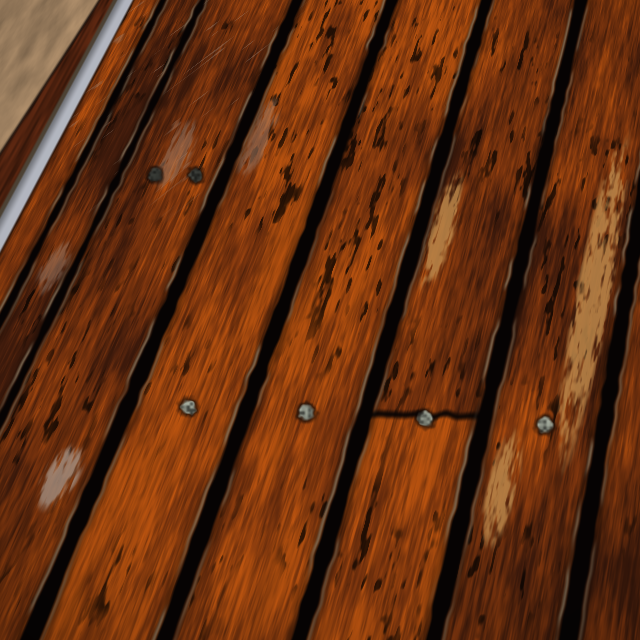
Write a Shadertoy shader that draws this texture.

```glsl
// Weathered, oiled deck boards in perspective, with black gaps, screws, a butt joint and a metal strip.

// Perspective: board pitch and first full gap at the top, and their change downward
const float PITCH_TOP = 0.1478, PITCH_GROWTH = 0.0625;
const float GAP_X_TOP = 0.317, GAP_X_SHIFT = 0.481, DEPTH = 2.88;

// Layout, in board widths
const float NARROW_GAP = 0.58, STRIP_LEFT = 0.05, STRIP_RIGHT = 0.26;
const float GAP_HALF = 0.062, THIN_GAP_HALF = 0.032;
const float JOINT_BOARD = 4.0, JOINT_V = 4.2, SCREW_RADIUS = 0.068;

const vec3 WOOD_DARK = vec3(0.25, 0.105, 0.045);
const vec3 WOOD_MID = vec3(0.45, 0.19, 0.05);
const vec3 WOOD_BRIGHT = vec3(0.65, 0.29, 0.055);
const vec3 BLACK = vec3(0.025, 0.012, 0.012);
const vec3 RIM = vec3(0.50, 0.43, 0.34);
const vec3 BARE_WOOD = vec3(0.74, 0.53, 0.29);
const vec3 CHALK = vec3(0.64, 0.55, 0.49);
const vec3 METAL = vec3(0.56, 0.57, 0.60);
const vec3 SCREW = vec3(0.47, 0.49, 0.45);
const vec3 FLOOR = vec3(0.64, 0.52, 0.39);

// Brightness of each board, left to right
const float TONE[8] = float[8](0.52, 0.16, 0.38, 0.70, 0.62, 0.36, 0.36, 0.28);

// Worn patches: centre and radii in board space; the first three are bare wood
const vec4 WEAR[7] = vec4[7](
  vec4(4.21, 2.57, 0.15, 0.65), vec4(5.71, 3.10, 0.19, 1.75), vec4(5.27, 4.75, 0.15, 0.50),
  vec4(1.70, 4.67, 0.18, 0.28), vec4(1.46, 1.80, 0.17, 0.42), vec4(2.18, 1.62, 0.16, 0.50),
  vec4(0.82, 2.92, 0.14, 0.30));

float hash(vec2 p) {
  vec3 q = fract(p.xyx * 0.1031);
  q += dot(q, q.yzx + 33.33);
  return fract((q.x + q.y) * q.z);
}

float noise(vec2 p) {
  vec2 i = floor(p), f = fract(p);
  f = f * f * (3.0 - 2.0 * f);
  return mix(mix(hash(i), hash(i + vec2(1, 0)), f.x),
             mix(hash(i + vec2(0, 1)), hash(i + vec2(1, 1)), f.x), f.y);
}

float fbm(vec2 p) {
  float sum = 0.0, amp = 0.533;
  for (int i = 0; i < 4; i++) {
    sum += amp * noise(p);
    p = p * 2.03 + 7.1;
    amp *= 0.5;
  }
  return sum;
}

// Soft coverage: 1 where d is below zero
float fill(float d, float blur) { return 1.0 - smoothstep(-blur, blur, d); }

// Board space (across, along) to canvas
vec2 toCanvas(vec2 b) {
  float pitch = 1.0 / (1.0 / PITCH_TOP - b.y / DEPTH);
  float down = (pitch - PITCH_TOP) / PITCH_GROWTH;
  return vec2(GAP_X_TOP - GAP_X_SHIFT * down + (b.x - 1.0) * pitch, 1.0 - down);
}

vec3 boardColor(vec2 b, float id) {
  vec2 g = b + vec2(0.0, id * 17.3 + 30.0);
  float joined = id == JOINT_BOARD ? smoothstep(-0.02, 0.02, b.y - JOINT_V) : 0.0;
  float tone = TONE[int(clamp(id + 1.0, 0.0, 7.0))] + 0.42 * joined;
  tone += 1.1 * (fbm(g * vec2(2.4, 1.1)) - 0.5);
  // Fine grain and streaks
  float grain = noise(g * vec2(48, 3.5)) + 0.7 * noise(g * vec2(95, 11)) - 0.85;
  tone += 0.3 * grain + 0.35 * (noise(g * vec2(13, 1.4)) - 0.5);
  vec3 col = mix(WOOD_DARK, WOOD_MID, smoothstep(-0.1, 0.5, tone));
  col = mix(col, WOOD_BRIGHT, smoothstep(0.4, 1.0, tone)) * (1.0 + 0.2 * grain);
  // Dark pores, in clusters
  float pores = noise(g * vec2(19, 5)) + 0.4 * noise(g * vec2(50, 14));
  pores = smoothstep(0.93, 1.13, pores) * smoothstep(0.38, 0.62, fbm(g * vec2(2, 1.3) + 9.0));
  col *= 1.0 - 0.7 * pores;
  // Worn patches broken up by streaks
  float streak = 0.6 * noise(g * vec2(30, 6)) + 0.4 * noise(g * vec2(62, 17));
  for (int i = 0; i < 7; i++) {
    float inside = 1.0 - length((b - WEAR[i].xy) / WEAR[i].zw);
    float amount = smoothstep(0.42, 0.85, streak + 0.55 * inside) * smoothstep(0.0, 0.35, inside);
    col = mix(col, i < 3 ? BARE_WOOD : CHALK, amount * (i < 4 ? 0.85 : 0.42));
  }
  // Pale slanted scratches at the upper left
  float scratch = noise(vec2(b.x * 30.0 + b.y * 22.0, b.x * 3.0 - b.y * 2.0));
  scratch = smoothstep(0.86, 0.97, scratch) * fill(b.x - 2.0, 0.3) * fill(b.y - 2.2, 0.5);
  return mix(col, CHALK, 0.35 * scratch);
}

void mainImage(out vec4 fragColor, in vec2 fragCoord) {
  vec2 p = fragCoord / iResolution.xy;
  float down = 1.0 - p.y, pitch = PITCH_TOP + PITCH_GROWTH * down;
  float x = 1.0 + (p.x - GAP_X_TOP + GAP_X_SHIFT * down) / pitch;
  vec2 b = vec2(x, DEPTH * (1.0 / PITCH_TOP - 1.0 / pitch));
  float blur = 1.0 / (iResolution.x * pitch) + 0.006;
  vec3 col = boardColor(b, x < NARROW_GAP ? -1.0 : floor(x));

  // Butt joint
  float joint = abs(b.y - JOINT_V + 0.06 * (noise(b * vec2(9, 1)) - 0.5));
  col = mix(col, BLACK, float(floor(x) == JOINT_BOARD) * fill(joint - 0.025, 0.025) * 0.9);

  // Screws: one row, then a darker pair
  for (int i = 0; i < 6; i++) {
    float k = float(i);
    vec2 centre = i < 4 ? vec2(2.51 + k, 4.13 + 0.047 * k) : vec2(0.39 * k - 0.22, 2.02);
    vec2 q = (p - toCanvas(centre)) / pitch;
    float d = length(q) - SCREW_RADIUS + 0.025 * (noise(q * 30.0 + k * 9.0) - 0.5);
    vec3 head = SCREW * (0.55 + 0.8 * noise(q * 38.0 + k * 5.0) + 2.0 * q.y);
    col = mix(col, BLACK, 0.65 * fill(d - 0.018, 0.025));
    col = mix(col, head * (i < 4 ? 1.0 : 0.42), fill(d + 0.008, 0.015));
  }

  // Gaps with shaded, worn rims
  float g = x < 0.79 ? x - NARROW_GAP : x - max(1.0, round(x));
  float edge = abs(g) - (x < 1.5 ? THIN_GAP_HALF : GAP_HALF) + 0.02 * (noise(vec2(x, b.y * 9.0)) - 0.5);
  float chips = smoothstep(0.25, 0.7, noise(vec2(round(x) * 7.0 + step(0.0, g) * 3.0, b.y * 4.0)));
  col *= 1.0 - 0.35 * fill(edge - 0.05, 0.04);
  col = mix(col, RIM, fill(abs(edge - 0.018) - 0.012, 0.014) * chips * (g < 0.0 ? 0.8 : 0.5));
  col = mix(col, BLACK, fill(edge, blur));

  // Metal strip, dark trim and pale floor
  float shine = (x - STRIP_LEFT) / (STRIP_RIGHT - STRIP_LEFT);
  vec3 strip = METAL * (0.8 + 0.45 * smoothstep(0.2, 0.7, shine));
  strip = mix(strip, RIM * 0.6, fill(shine - 0.22, 0.06));
  col = mix(col, BLACK, 0.7 * fill(x - STRIP_RIGHT - 0.025, 0.025));
  col = mix(col, strip, fill(x - STRIP_RIGHT, blur));
  col = mix(col, WOOD_DARK * (0.8 + 0.7 * noise(b * vec2(40, 4))), fill(x - STRIP_LEFT, blur));
  float border = x + 0.09 + 0.6 * down;
  col = mix(col, FLOOR * (0.78 + 0.4 * fbm(b * vec2(9, 3))), fill(border, blur));
  col = mix(col, BLACK, 0.7 * fill(abs(border) - 0.015, 0.02));

  // Darker toward the lower corners
  col *= 1.0 - 0.22 * smoothstep(0.45, 0.85, length(p - vec2(0.5, 0.6)));
  fragColor = vec4(clamp(col, 0.0, 1.0), 1.0);
}
```
